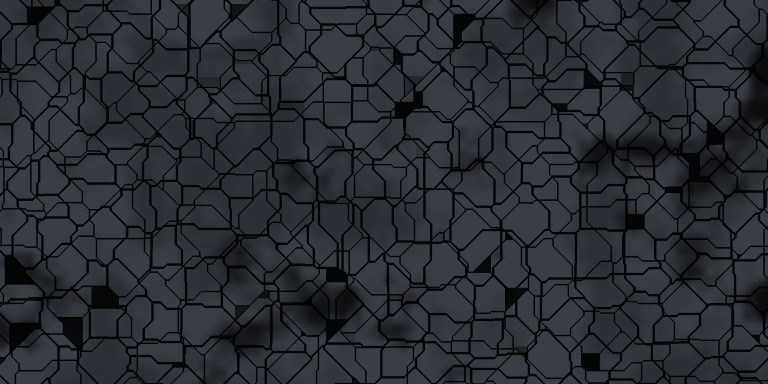
A WebGL 2 fragment shader for this pattern:

```glsl
#version 300 es
precision highp float;

uniform vec2 u_resolution;
out vec4 fragColor;

const vec3 GAP_BLACK = vec3(0.012, 0.016, 0.018);
const vec3 SLATE_DIM = vec3(0.165, 0.185, 0.208);
const vec3 SLATE_LIT = vec3(0.222, 0.243, 0.274);

// Integer hash: two uniform values per lattice cell
vec2 hash2(vec2 cell, uint seed) {
    uvec2 v = uvec2(ivec2(cell)) + uvec2(seed, seed * 7u);
    v = v * 1664525u + 1013904223u;
    v.x += v.y * 1664525u;
    v.y += v.x * 1664525u;
    v ^= v >> 16u;
    v.x += v.y * 1664525u;
    v.y += v.x * 1664525u;
    v ^= v >> 16u;
    return vec2(v >> 8u) / 16777216.0;
}

float valueNoise(vec2 p, uint seed) {
    vec2 cell = floor(p);
    vec2 f = fract(p);
    f = f * f * (3.0 - 2.0 * f);
    float bottom = mix(hash2(cell, seed).x, hash2(cell + vec2(1, 0), seed).x, f.x);
    float top = mix(hash2(cell + vec2(0, 1), seed).x, hash2(cell + vec2(1, 1), seed).x, f.x);
    return mix(bottom, top, f.y);
}

float fbm(vec2 p, uint seed) {
    float sum = 0.0;
    float weight = 0.5;
    for (int octave = 0; octave < 4; octave++) {
        sum += weight * valueNoise(p, seed + uint(octave));
        p = p * 2.03 + 5.7;
        weight *= 0.5;
    }
    return sum / 0.9375;
}

// Distance to the borders of Manhattan-metric Voronoi cells, in canvas heights.
// Near-diagonal site pairs leave whole rectangles close to zero.
float borderDistance(vec2 uv, float density, uint seed) {
    vec2 p = uv * density;
    vec2 home = floor(p);
    float nearest = 1e3;
    float second = 1e3;
    for (int y = -2; y <= 2; y++) {
        for (int x = -2; x <= 2; x++) {
            vec2 cell = home + vec2(x, y);
            vec2 offset = abs(cell + hash2(cell, seed) - p);
            float d = offset.x + offset.y;
            second = min(second, max(nearest, d));
            nearest = min(nearest, d);
        }
    }
    return 0.5 * (second - nearest) / density;
}

// 0 inside a gap, 1 on a plate
float plateMask(float dist, float halfWidth, float pixel) {
    return smoothstep(halfWidth - 0.6 * pixel, halfWidth + 0.6 * pixel, dist);
}

void main() {
    vec2 uv = gl_FragCoord.xy / u_resolution.y;
    float pixel = 1.0 / u_resolution.y;

    // Cloudy slate surface with soft sooty patches
    float cloud = smoothstep(0.22, 0.6, fbm(uv * 7.0, 11u));
    float soot = smoothstep(0.62, 0.86, fbm(uv * 5.0, 37u));
    vec3 color = mix(SLATE_DIM, SLATE_LIT, cloud);
    color = mix(color, GAP_BLACK, 0.85 * soot);

    // Broad and fine networks of gaps, widened where sooty
    float widen = 1.0 + 0.5 * soot;
    float broad = plateMask(borderDistance(uv, 10.0, 101u), 0.0031 * widen, pixel);
    float fine = plateMask(borderDistance(uv + 3.3, 8.5, 211u), 0.0019 * widen, pixel);

    fragColor = vec4(mix(GAP_BLACK, color, broad * fine), 1.0);
}
```
